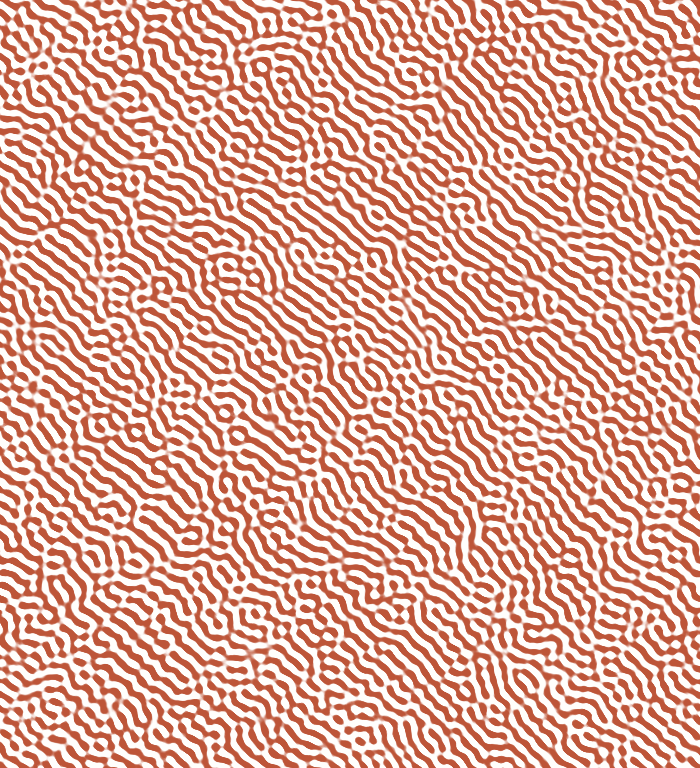
A WebGL 1 fragment shader for this pattern:

```glsl
precision highp float;

uniform vec2 u_resolution;

const float TAU = 6.2831853;
const float FREQUENCY = 61.0;
const int WAVES = 40;
const int RING_STEPS = 10;

// Wave vector in xy, phase in z
vec3 waves[WAVES];

float hash(float n) {
    return fract(sin(n * 12.9898) * 43758.5453);
}

// Waves of similar length, fanned around one diagonal
void makeWaves() {
    for (int i = 0; i < WAVES; i++) {
        float n = float(i);
        float t = 2.0 * (n + hash(n + 1.3)) / float(WAVES) - 1.0;
        float angle = 0.84 + 1.1 * t * (0.35 + 0.65 * t * t);
        float stretch = 0.88 + 0.24 * hash(n + 71.7);
        vec2 k = TAU * FREQUENCY * stretch * vec2(cos(angle), sin(angle));
        waves[i] = vec3(k, TAU * hash(n + 153.1));
    }
}

// Summed waves, saturated towards -1 and 1
float stripes(vec2 p) {
    float sum = 0.0;
    for (int i = 0; i < WAVES; i++) {
        sum += cos(dot(waves[i].xy, p) + waves[i].z);
    }
    sum /= sqrt(0.5 * float(WAVES));
    return sum / sqrt(sum * sum + 0.12);
}

// Mean of the stripes on a circle whose radius is given in periods
float ringMean(vec2 p, float radius) {
    float sum = 0.0;
    for (int i = 0; i < RING_STEPS; i++) {
        float a = TAU * (float(i) + 0.5) / float(RING_STEPS);
        sum += stripes(p + radius / FREQUENCY * vec2(cos(a), sin(a)));
    }
    return sum / float(RING_STEPS);
}

void main() {
    makeWaves();
    vec2 uv = gl_FragCoord.xy / u_resolution.y;

    // Gentle bending so that the grain drifts across the canvas
    vec2 p = uv + 0.010 * sin(uv.yx * vec2(9.0, 7.0) + vec2(0.6, 2.1));

    // Near activation minus far inhibition evens out the line widths
    float height = stripes(p) + ringMean(p, 0.22) - 1.8 * ringMean(p, 0.55);

    // Line weight varies slowly over the canvas
    height -= 0.2 + 0.25 * sin(uv.x * 23.0 + 3.0 * uv.y) * sin(uv.y * 19.0 - 5.0 * uv.x);

    // Height to distance from the stripe edge, by the typical slope
    float edge = height / (2.6 * TAU * FREQUENCY);
    float softness = 1.0 / u_resolution.y;
    float ink = smoothstep(-softness, softness, edge);

    vec3 paper = vec3(1.0, 0.995, 0.99);
    vec3 terracotta = vec3(0.742, 0.335, 0.22);
    gl_FragColor = vec4(mix(paper, terracotta, ink), 1.0);
}
```
